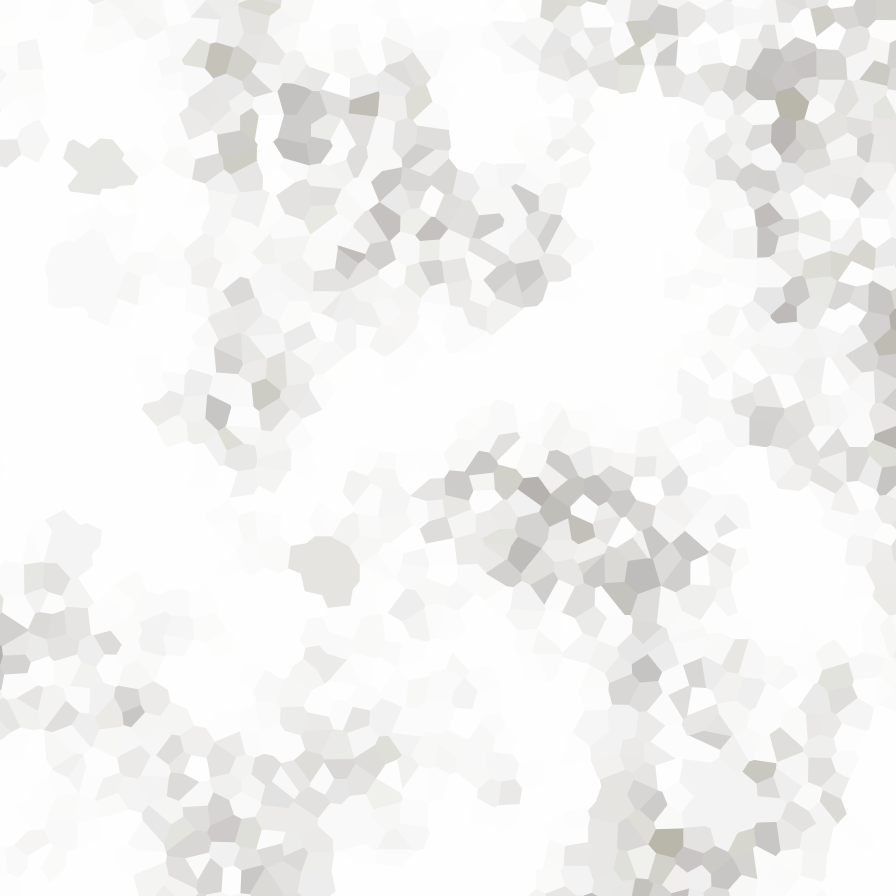
This texture is drawn by a WebGL 2 fragment shader. Its source:

```glsl
#version 300 es
precision highp float;

uniform vec2 u_resolution;
out vec4 outColor;

#define GRAINS 38.0          // grains across the canvas
#define JITTER 0.94          // irregularity of grain seeds
#define CLUSTERS 7.0         // size of shaded regions
#define CLUSTER_LOW 0.33     // noise level where shading starts
#define CLUSTER_HIGH 0.85    // noise level of full shading
#define MAX_SHADE 0.325      // darkest grain
#define SHADE_POWER 1.3      // bias towards pale grains
#define PATCHES 4.0          // grid of large merged grains
#define PATCH_CHANCE 0.4
#define PATCH_RADIUS 0.048
#define PAPER 0.997

// Integer hash giving three values in 0..1
vec3 hash3(vec2 p, uint salt) {
    uvec3 v = uvec3(uvec2(ivec2(p) + 4096), salt) * 1664525u + 1013904223u;
    v += v.yzx * v.zxy;
    v ^= v >> 16u;
    v += v.yzx * v.zxy;
    return vec3(v >> 8u) / 16777216.0;
}

float valueNoise(vec2 p, uint salt) {
    vec2 i = floor(p), f = fract(p);
    f = f * f * (3.0 - 2.0 * f);
    float a = hash3(i, salt).x;
    float b = hash3(i + vec2(1, 0), salt).x;
    float c = hash3(i + vec2(0, 1), salt).x;
    float d = hash3(i + vec2(1, 1), salt).x;
    return mix(mix(a, b, f.x), mix(c, d, f.x), f.y);
}

// Seed point of a grain, in grain units
vec2 grainSeed(vec2 cell) {
    return cell + 0.5 + JITTER * (hash3(cell, 1u).xy - 0.5);
}

// Shade of a grain: random within soft clusters, uniform inside patches
vec3 grainColor(vec2 cell) {
    vec2 pos = grainSeed(cell) / GRAINS;
    vec3 rnd = hash3(cell, 2u);

    mat2 turn = mat2(0.8, 0.6, -0.6, 0.8);
    float density = 0.65 * valueNoise(pos * CLUSTERS, 3u)
                  + 0.35 * valueNoise(turn * pos * CLUSTERS * 2.3, 4u);
    float shade = MAX_SHADE * smoothstep(CLUSTER_LOW, CLUSTER_HIGH, density)
                * pow(rnd.x, SHADE_POWER);

    // Grains close to a patch centre share one tone
    vec2 patchCell = floor(pos * PATCHES);
    vec3 place = hash3(patchCell, 5u);
    vec3 look = hash3(patchCell, 6u);
    vec2 centre = (patchCell + 0.2 + 0.6 * place.xy) / PATCHES;
    float radius = PATCH_RADIUS * mix(0.5, 1.0, look.x);
    if (place.z < PATCH_CHANCE && distance(pos, centre) < radius) {
        shade = mix(0.02, 0.13, look.y * look.y);
        rnd = look;
    }

    // Warm grey with an occasional olive cast
    vec3 tint = vec3(0.96, 1.0, 1.03) + vec3(-0.02, -0.05, 0.14) * pow(rnd.y, 4.0);
    return PAPER - shade * tint;
}

void main() {
    float size = min(u_resolution.x, u_resolution.y);
    vec2 p = gl_FragCoord.xy / size * GRAINS;
    vec2 base = floor(p);

    // Nearest and second nearest seeds
    float d1 = 1e3, d2 = 1e3;
    vec2 cell1 = base, cell2 = base;
    for (int y = -2; y <= 2; y++) {
        for (int x = -2; x <= 2; x++) {
            vec2 cell = base + vec2(x, y);
            vec2 offset = grainSeed(cell) - p;
            float d = dot(offset, offset);
            if (d < d1) {
                d2 = d1;
                cell2 = cell1;
                d1 = d;
                cell1 = cell;
            } else if (d < d2) {
                d2 = d;
                cell2 = cell;
            }
        }
    }

    // Blend across the shared border over one pixel
    float gap = max(distance(grainSeed(cell1), grainSeed(cell2)), 1e-4);
    float border = (d2 - d1) / (2.0 * gap);
    float cover = clamp(0.5 + border * size / GRAINS, 0.0, 1.0);
    outColor = vec4(mix(grainColor(cell2), grainColor(cell1), cover), 1.0);
}
```
